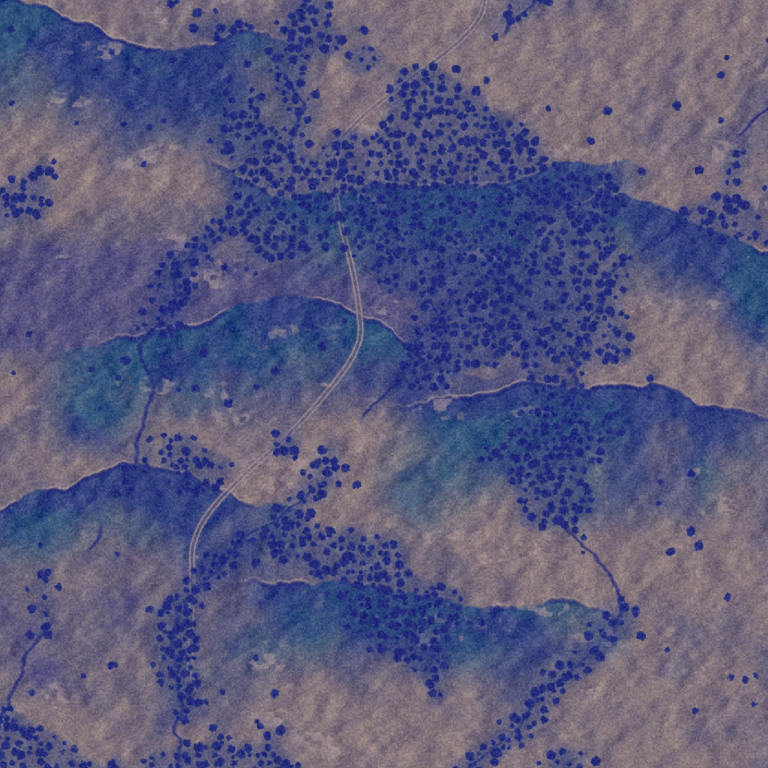
A WebGL 1 fragment shader for this texture:

```glsl
precision highp float;
// Aerial view of dry hill country: tan and violet plains, blue shaded slopes
// below crisp ridges, wooded gullies and a twin-rut track. Layered value noise
// makes the ground, curves place ridges and gullies, a jittered grid the trees.
uniform vec2 u_resolution;

const vec3 TAN = vec3(0.515, 0.455, 0.485);
const vec3 MAUVE = vec3(0.415, 0.385, 0.480);
const vec3 VIOLET = vec3(0.340, 0.325, 0.500);
const vec3 SLOPE_TEAL = vec3(0.170, 0.315, 0.490);
const vec3 SLOPE_BLUE = vec3(0.185, 0.250, 0.500);
const vec3 TREE_DARK = vec3(0.125, 0.150, 0.475);
const vec3 CHALK = vec3(0.640, 0.570, 0.580);

float hash(vec2 p) {
  vec3 q = fract(vec3(p.xyx) * 0.1031);
  q += dot(q, q.yzx + 33.33);
  return fract((q.x + q.y) * q.z);
}

float noise(vec2 p) {
  vec2 i = floor(p), f = fract(p);
  f = f * f * (3.0 - 2.0 * f);
  return mix(mix(hash(i), hash(i + vec2(1.0, 0.0)), f.x),
             mix(hash(i + vec2(0.0, 1.0)), hash(i + 1.0), f.x), f.y);
}

float fbm(vec2 p) {
  float sum = 0.0, amp = 0.533;
  for (int i = 0; i < 4; i++) {
    sum += amp * noise(p);
    p = mat2(1.6, 1.2, -1.2, 1.6) * p + 17.3;
    amp *= 0.5;
  }
  return sum;
}

// Soft-edged line of the given half width around distance d.
float line(float d, float halfWidth, float blur) {
  return 1.0 - smoothstep(halfWidth - blur, halfWidth + blur, abs(d));
}

// x: shade of the slopes, y: pale crest, z: dark lip under the crest.
vec3 ridges(vec2 p, float px) {
  vec3 result = vec3(0.0);
  float rough = fbm(p * 9.0 + 40.0) - 0.5;
  for (int i = 0; i < 7; i++) {
    float k = float(i);
    vec2 centre = vec2(fract(0.55 + 0.6 * k), 0.22 + 0.122 * k);
    float x = p.x - centre.x;
    float crest = centre.y - 0.5 * x * x + 0.14 * (noise(vec2(p.x * 5.0, k * 7.0)) - 0.5)
                + 0.035 * (fbm(vec2(p.x * 22.0, k * 5.0 + 3.0)) - 0.5);
    float depth = crest - p.y;
    float span = 1.0 - smoothstep(0.13, 0.32, abs(x) + 0.2 * rough);
    float fade = 1.0 - smoothstep(0.02, 0.17, depth + 0.16 * rough);
    float broken = span * smoothstep(0.35, 0.6, noise(vec2(p.x * 26.0, k)));
    result = max(result, vec3(smoothstep(-px, 0.005, depth) * fade * span,
                              line(depth + 0.002, 0.0013, px) * broken,
                              line(depth - 0.003, 0.0025, px * 1.5) * broken));
  }
  return result;
}

// Distance to the nearest of three winding gullies running up to the right.
float gullyDistance(vec2 p) {
  float nearest = 1.0;
  for (int i = 0; i < 3; i++) {
    float k = float(i);
    float x = 0.36 * k - 0.14 + 0.5 * p.y + 0.24 * (noise(vec2(p.y * 5.0, k * 9.0 + 2.0)) - 0.5)
            + 0.05 * (fbm(vec2(p.y * 20.0, k * 4.0)) - 0.5);
    nearest = min(nearest, abs(p.x - x) * 0.8);
  }
  return nearest;
}

float trackX(float y) {
  return 0.245 + 0.225 * smoothstep(0.27, 0.57, y) - 0.04 * smoothstep(0.56, 0.78, y)
       + 0.2 * smoothstep(0.79, 1.0, y) + 0.012 * (noise(vec2(y * 12.0, 6.0)) - 0.5);
}

float trackDistance(vec2 p) {
  float slope = (trackX(p.y + 0.004) - trackX(p.y - 0.004)) / 0.008;
  return (p.x - trackX(p.y)) / sqrt(1.0 + slope * slope);
}

float woodland(vec2 p) {
  float grove = smoothstep(0.575, 0.65, fbm(p * 5.5 + 8.0));
  float bank = 1.0 - smoothstep(0.004, 0.035, gullyDistance(p));
  return max(grove, bank * smoothstep(0.38, 0.6, noise(p * 8.0 + 31.0)));
}

// x: crown cover, y: tone of the covering crown.
vec2 trees(vec2 p, float px) {
  const float GRID = 88.0;
  vec2 cell = floor(p * GRID), result = vec2(0.0);
  for (int j = -1; j <= 1; j++) {
    for (int i = -1; i <= 1; i++) {
      vec2 id = cell + vec2(float(i), float(j));
      vec2 spot = id + 0.5 + 0.8 * (vec2(hash(id + 3.1), hash(id + 71.7)) - 0.5);
      float present = step(hash(id + 19.9), 0.015 + 0.8 * woodland(spot / GRID));
      float radius = mix(0.26, 0.58, hash(id + 47.3)) + 0.25 * (noise(p * 300.0) - 0.5);
      float d = length(p * GRID - spot) - radius;
      float cover = present * (1.0 - smoothstep(-px * GRID, px * GRID, d));
      if (cover > result.x) result = vec2(cover, smoothstep(-0.28, 0.05, d));
    }
  }
  return result;
}

void main() {
  vec2 p = gl_FragCoord.xy / u_resolution.y;
  float px = 1.0 / u_resolution.y;
  float grain = noise(p * 420.0) - 0.5;
  float speck = hash(floor(p * 512.0)) - 0.5;

  // Open ground, with relief lit across the diagonal grain of the land.
  float broad = fbm(p * vec2(3.5, 5.0) + 2.0) + 0.25 * (fbm(p * 24.0) - 0.5);
  vec3 color = mix(VIOLET, MAUVE, smoothstep(0.32, 0.46, broad));
  color = mix(color, TAN, smoothstep(0.46, 0.66, broad));
  vec2 q = mat2(0.8, -0.6, 0.6, 0.8) * p * vec2(34.0, 48.0);
  float relief = fbm(q) - fbm(q + vec2(-0.25, 0.3));

  // Shaded slopes and their crests.
  vec3 ridge = ridges(p, px);
  vec3 slope = mix(SLOPE_BLUE, SLOPE_TEAL, smoothstep(0.36, 0.56, fbm(p * 8.0 + 60.0)));
  color = mix(color, slope, clamp(ridge.x * 1.15, 0.0, 0.96));
  color += relief * vec3(0.30, 0.27, 0.14);
  color = mix(color, TREE_DARK, 0.7 * ridge.z);
  color = mix(color, CHALK, 0.65 * ridge.y);

  // Gully beds and scattered chalk scars.
  float bed = line(gullyDistance(p), 0.002, px * 1.5) * smoothstep(0.35, 0.55, noise(p * 14.0));
  color = mix(color, TREE_DARK, 0.75 * bed);
  float scar = smoothstep(0.67, 0.76, fbm(p * vec2(14.0, 30.0) + 90.0))
             * smoothstep(0.4, 0.65, noise(p * 130.0));
  color = mix(color, CHALK, 0.6 * scar);

  // Track: worn verge with two pale ruts.
  float d = trackDistance(p), open = smoothstep(0.08, 0.1, p.y);
  color = mix(color, MAUVE, 0.6 * open * line(d, 0.005, px * 2.0));
  color = mix(color, CHALK, 0.75 * open * line(abs(d) - 0.0028, 0.001, px));

  // Undergrowth, then crowns with lighter rims.
  color = mix(color, SLOPE_BLUE, 0.45 * woodland(p));
  vec2 crown = trees(p, px);
  color = mix(color, mix(TREE_DARK, SLOPE_BLUE, 0.7 * crown.y), 0.93 * crown.x);

  // Fine colour grain.
  color += grain * vec3(0.10, 0.09, 0.06) + speck * vec3(0.06, 0.04, 0.07);
  gl_FragColor = vec4(clamp(color, 0.0, 1.0), 1.0);
}
```
